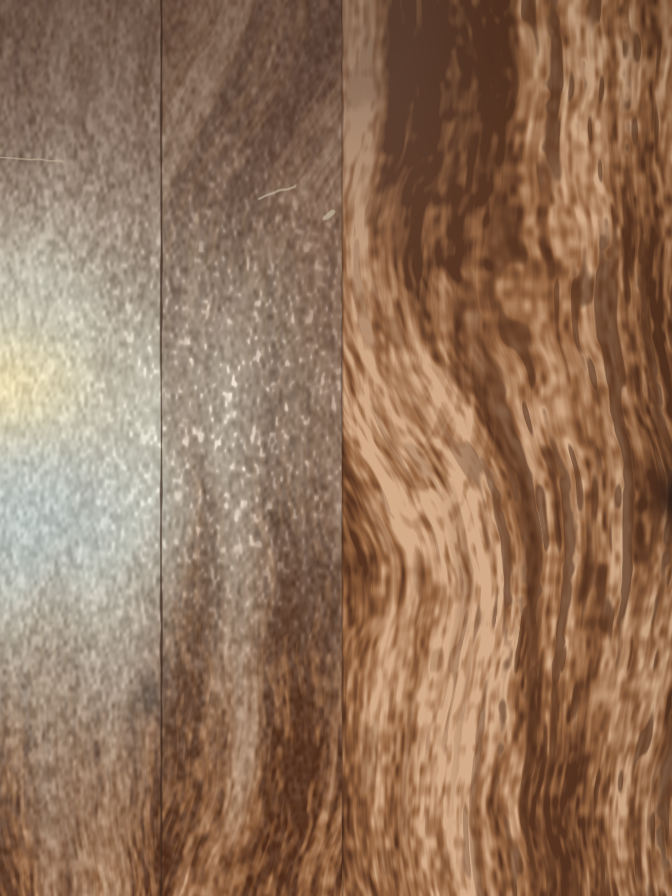
Reproduce this texture procedurally as a WebGL 2 fragment shader.

```glsl
#version 300 es
precision highp float;
// Three varnished dark hardwood planks with flowing grain and a window glare from the left.
uniform vec2 u_resolution;
out vec4 fragColor;

float hash(vec2 p) {
  vec3 q = fract(vec3(p.xyx) * 0.1031);
  q += dot(q, q.yzx + 33.33);
  return fract((q.x + q.y) * q.z);
}

float noise(vec2 p) {
  vec2 cell = floor(p), f = fract(p);
  f = f * f * (3.0 - 2.0 * f);
  return mix(mix(hash(cell), hash(cell + vec2(1, 0)), f.x),
             mix(hash(cell + vec2(0, 1)), hash(cell + vec2(1, 1)), f.x), f.y);
}

float fbm(vec2 p) {
  float sum = 0.0, amp = 0.53;
  for (int i = 0; i < 4; i++) {
    sum += amp * noise(p);
    p = p * 2.03 + 19.7;
    amp *= 0.5;
  }
  return sum;
}

// Soft blob: 1 at the centre, falling off by the given radii
float blob(vec2 p, vec2 centre, vec2 radii) {
  vec2 d = (p - centre) / radii;
  return exp(-dot(d, d));
}

// Antialiased line segment
float segment(vec2 p, vec2 a, vec2 b, float halfWidth) {
  vec2 pa = p - a, ba = b - a;
  float d = length(pa - ba * clamp(dot(pa, ba) / dot(ba, ba), 0.0, 1.0));
  float px = 1.0 / u_resolution.y;
  return 1.0 - smoothstep(halfWidth - px, halfWidth + px, d);
}

// Coordinate across the fibres: leaning on the left planks, swept toward a U on the right one
float acrossFibres(vec2 p, float plank) {
  float warp = (fbm(p * vec2(2.5, 3.0) + plank * 17.0) - 0.5) * 0.07;
  if (plank < 1.5) return p.x + 0.025 * sin(p.y * 8.0 + plank * 2.5) - 0.10 * p.y + warp * 1.3;
  float sweep = 0.08 * smoothstep(0.32, 0.72, p.y) * (1.0 - smoothstep(0.36, 0.72, p.x));
  return p.x + sweep + warp + 0.008 * sin(p.y * 11.0) - 0.02 * blob(p, vec2(0.76, 0.45), vec2(0.09, 0.11));
}

void main() {
  vec2 p = gl_FragCoord.xy / u_resolution.y;
  float plank = step(0.18, p.x) + step(0.382, p.x);
  float right = step(1.5, plank);
  vec2 g = vec2(acrossFibres(p, plank), p.y) + plank * 7.3;

  // Grain from broad figure down to fine fibres and short flecks
  float band = fbm(g * vec2(17.0, 2.2));
  float streak = fbm(g * vec2(100.0, 6.0) + 3.0);
  float fibre = noise(g * vec2(255.0, 50.0)) - 0.5;
  float fleck = noise(g * vec2(190.0, 85.0) + 9.0) - 0.5;
  float tone = 0.53 + (band - 0.5) * 1.2 + (streak - 0.5) * 0.8 + fibre * 0.34 + fleck * 0.32;

  // Nested U figure hanging from the top of the right plank
  vec2 u = p - vec2(0.467 + 0.06 * max(0.62 - p.y, 0.0), 0.60);
  float nest = length(vec2(u.x, 0.36 * min(u.y, 0.0))) + 0.035 * (fbm(p * vec2(14.0, 8.0)) - 0.5);
  float figure = right * smoothstep(0.105, 0.07, nest) * smoothstep(1.0, 0.7, p.y);
  tone += figure * 0.8 * (fbm(vec2(nest * 75.0, p.y * 3.0)) - 0.5);
  tone += figure * (0.16 * blob(vec2(nest, 0), vec2(0.064, 0), vec2(0.012, 1))
                  - 0.20 * blob(vec2(nest, 0), vec2(0.046, 0), vec2(0.006, 1)));
  tone -= right * 0.30 * smoothstep(0.042, 0.020, nest) * smoothstep(0.5, 0.68, p.y);
  tone += 0.12 * blob(p, vec2(0.46, 0.42), vec2(0.13, 0.2));
  tone -= 0.12 * blob(p, vec2(0.76, 0.52), vec2(0.08, 0.2));
  tone -= 0.28 * blob(p, vec2(0.35, 0.34), vec2(0.05, 0.09));
  vec3 wood = mix(vec3(0.34, 0.20, 0.125), vec3(0.59, 0.395, 0.25), clamp((tone - 0.2) / 0.34, 0.0, 1.0));
  wood = mix(wood, vec3(0.84, 0.68, 0.54), clamp((tone - 0.54) / 0.40, 0.0, 1.0));

  // Long dark veins and short open pores, densest on the right plank
  float dense = smoothstep(0.48, 0.58, p.x);
  float veins = smoothstep(0.62, 0.80, noise(g * vec2(88.0, 4.0) + 31.0) + 0.22 * fleck);
  float pores = smoothstep(0.68, 0.84, noise(g * vec2(140.0, 22.0) + 4.0));
  wood = mix(wood, vec3(0.33, 0.195, 0.12), max(veins * 0.65 * dense, pores * (0.2 + 0.4 * dense)));
  float knots = blob(p, vec2(0.757, 0.445), vec2(0.018, 0.03))
              + blob(p, vec2(0.167, 0.225), vec2(0.012, 0.026));
  wood = mix(wood, vec3(0.17, 0.11, 0.09), min(knots, 0.9));

  // Grey varnish haze on the two left planks, leaving warm wood near the bottom
  float haze = smoothstep(-0.1, 0.5, p.y + 0.5 * (0.2 - p.x) + 0.7 * (band - 0.5));
  haze *= (1.0 - right) * mix(0.80, 0.68, plank);
  haze = max(haze, 0.45 * right * blob(p, vec2(0.41, 0.95), vec2(0.12, 0.25)));
  vec3 color = mix(wood, vec3(0.435, 0.345, 0.30), haze);

  // Window glare, warm above and cool below
  float glare = 1.5 * blob(p, vec2(-0.01, 0.49), vec2(0.24, 0.26));
  glare += 0.24 * blob(p, vec2(0.27, 0.58), vec2(0.09, 0.2));
  glare = clamp(glare * (1.0 - right) * (0.92 + 0.9 * (band - 0.5)), 0.0, 0.95);
  vec3 sheen = mix(vec3(0.78, 0.77, 0.71), vec3(0.93, 0.88, 0.71),
                   blob(p, vec2(0.0, 0.57), vec2(0.09, 0.06)));
  sheen = mix(sheen, vec3(0.72, 0.78, 0.79), 0.7 * blob(p, vec2(0.03, 0.42), vec2(0.12, 0.08)));
  color = mix(color, sheen, glare);

  // Rippled varnish breaking the light into small upright glints
  float ripple = noise(p * mat2(225.0, 35.0, -18.0, 100.0)) + noise(p * mat2(250.0, -40.0, 25.0, 160.0) + 5.0) - 1.0;
  color += ripple * (1.0 - right) * (0.07 + 0.22 * glare * (1.2 - glare));
  color += 0.17 * smoothstep(0.25, 0.7, ripple) * (1.0 - right) * blob(p, vec2(0.27, 0.55), vec2(0.13, 0.2));

  // Seams, scratches and a chip
  float wobble = 0.0012 * (noise(vec2(p.y * 40.0, plank)) - 0.5);
  float seams = 0.7 * segment(p, vec2(0.18 + wobble, 0.0), vec2(0.18 + wobble, 1.0), 0.0011)
              + 0.4 * segment(p, vec2(0.382 + wobble, 0.0), vec2(0.382 + wobble, 1.0), 0.001);
  color = mix(color, vec3(0.22, 0.14, 0.10), seams);
  vec2 rough = p + 0.004 * (noise(p * 90.0) - 0.5);
  float marks = segment(rough, vec2(0.0, 0.824), vec2(0.07, 0.819), 0.0008)
              + segment(rough, vec2(0.29, 0.779), vec2(0.33, 0.793), 0.0012)
              + segment(rough, vec2(0.364, 0.757), vec2(0.371, 0.763), 0.0028);
  color = mix(color, vec3(0.76, 0.70, 0.60), 0.75 * min(marks, 1.0));

  // Shade toward the top and the right edge
  color *= 1.0 - 0.10 * smoothstep(0.75, 1.0, p.y) - 0.06 * smoothstep(0.62, 0.75, p.x);
  fragColor = vec4(clamp(color, 0.0, 1.0), 1.0);
}
```
